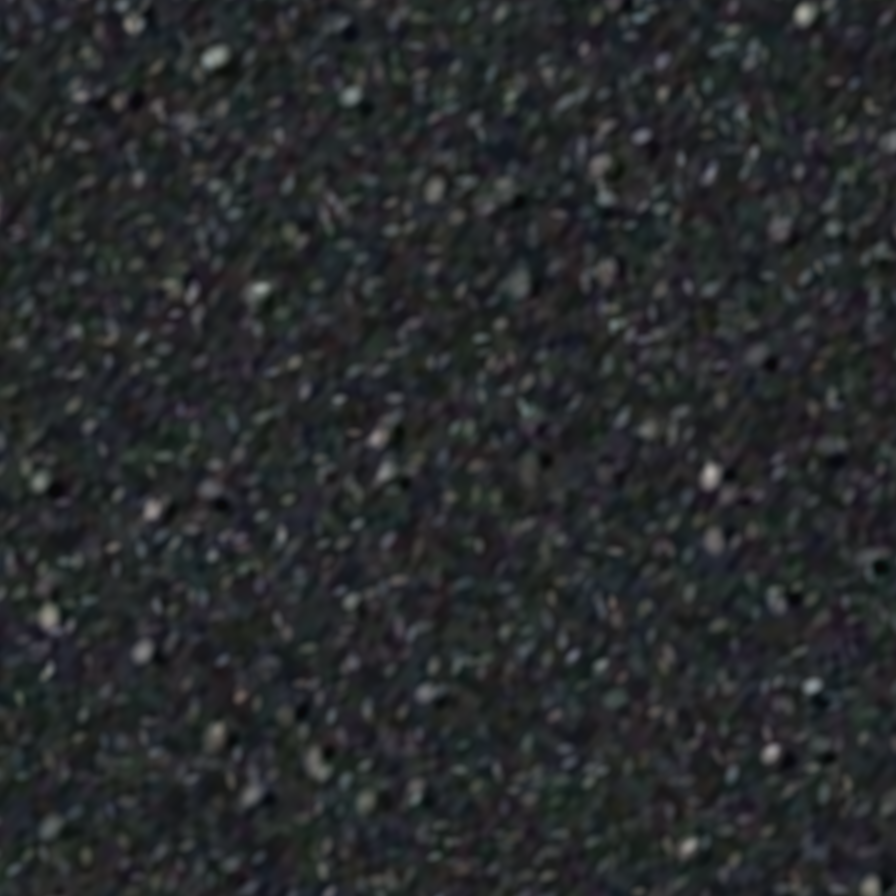
Give the GLSL for this texture, as a Shadertoy shader.

```glsl
#define GRAIN_CELLS 58.0
#define MOTTLE_CELLS 85.0
#define SPARK_CELLS 16.0
#define SPARK_SHARE 0.2
#define GRAIN_GAIN 0.19
#define MOTTLE_GAIN 0.10
#define CHROMA_GAIN 0.045
#define GRAIN_ANGLE 0.95
#define BAND_ANGLE 0.5
#define BASE_COLOR vec3(0.126, 0.136, 0.143)
#define WARM_TINT vec3(1.10, 1.0, 0.88)
#define COOL_TINT vec3(0.90, 1.0, 1.10)

vec3 hash3(vec2 cell, float seed) {
    uvec3 v = uvec3(ivec3(vec3(cell, seed)) + 1024);
    v = v * 1664525u + 1013904223u;
    v.x += v.y * v.z; v.y += v.z * v.x; v.z += v.x * v.y;
    v ^= v >> 16u;
    v.x += v.y * v.z; v.y += v.z * v.x; v.z += v.x * v.y;
    return vec3(v >> 8u) / 16777216.0;
}

mat2 rotation(float angle) {
    float c = cos(angle), s = sin(angle);
    return mat2(c, -s, s, c);
}

// Three independent channels of smooth value noise
vec3 noise3(vec2 p, float seed) {
    vec2 cell = floor(p), f = fract(p);
    f = f * f * (3.0 - 2.0 * f);
    vec3 low = mix(hash3(cell, seed), hash3(cell + vec2(1, 0), seed), f.x);
    vec3 high = mix(hash3(cell + vec2(0, 1), seed), hash3(cell + vec2(1, 1), seed), f.x);
    return mix(low, high, f.y);
}

// Soft ellipse that fades to zero at its radii
float softBlob(vec2 offset, vec2 radii) {
    vec2 q = offset / radii;
    float fall = max(0.0, 1.0 - dot(q, q));
    return fall * fall;
}

// Dense, dim grains with skewed brightness
vec3 grainLayer(vec2 p) {
    vec2 cell = floor(p);
    vec3 light = vec3(0.0);
    for (int y = -1; y <= 1; y++)
    for (int x = -1; x <= 1; x++) {
        vec2 id = cell + vec2(x, y);
        vec3 place = hash3(id, 1.0), look = hash3(id, 2.0);
        float angle = GRAIN_ANGLE + (place.z - 0.5) * 2.0;
        vec2 offset = rotation(angle) * (p - id - place.xy);
        vec2 radii = vec2(0.95, 0.64) * mix(0.8, 1.05, look.y);
        float bright = look.x * look.x * look.x;
        light += bright * softBlob(offset, radii) * mix(COOL_TINT, WARM_TINT, look.z);
    }
    return light;
}

// Rare pale grains, each with a small shadow beside it
vec3 sparkLayer(vec2 p) {
    vec2 cell = floor(p);
    vec3 light = vec3(0.0);
    for (int y = -1; y <= 1; y++)
    for (int x = -1; x <= 1; x++) {
        vec2 id = cell + vec2(x, y);
        vec3 place = hash3(id, 3.0), look = hash3(id, 4.0);
        if (place.z > SPARK_SHARE) continue;
        vec2 offset = rotation(GRAIN_ANGLE + (look.z - 0.5) * 1.6) * (p - id - place.xy);
        vec2 radii = vec2(0.33, 0.25) * mix(0.8, 1.15, look.y);
        float gain = mix(0.16, 0.46, look.x * look.x);
        vec3 tint = mix(vec3(0.95, 1.0, 1.03), WARM_TINT, look.z);
        light += gain * softBlob(offset, radii) * tint;
        light -= 0.09 * softBlob(offset - vec2(0.08, -0.30), vec2(0.28, 0.22));
    }
    return light;
}

void mainImage(out vec4 fragColor, in vec2 fragCoord) {
    vec2 uv = fragCoord / iResolution.y;

    // Faint slanted bands vary the grain contrast
    vec2 slanted = rotation(BAND_ANGLE) * uv;
    float band = noise3(slanted * vec2(5.0, 18.0), 5.0).x;
    float patches = noise3(uv * 4.0, 6.0).x;
    float contrast = 0.65 + 0.4 * band + 0.3 * patches;

    // Fine mottling and weak colour variation
    vec2 turned = rotation(GRAIN_ANGLE) * uv;
    float mottle = noise3(turned * MOTTLE_CELLS * vec2(0.85, 1.15), 7.0).x - 0.5;
    vec3 chroma = noise3(uv * GRAIN_CELLS * 0.7, 8.0);
    chroma -= dot(chroma, vec3(1.0 / 3.0));

    vec3 color = BASE_COLOR;
    color += GRAIN_GAIN * contrast * grainLayer(uv * GRAIN_CELLS);
    color += MOTTLE_GAIN * mottle + CHROMA_GAIN * chroma;
    color += sparkLayer(uv * SPARK_CELLS);
    fragColor = vec4(clamp(color, 0.03, 1.0), 1.0);
}
```
